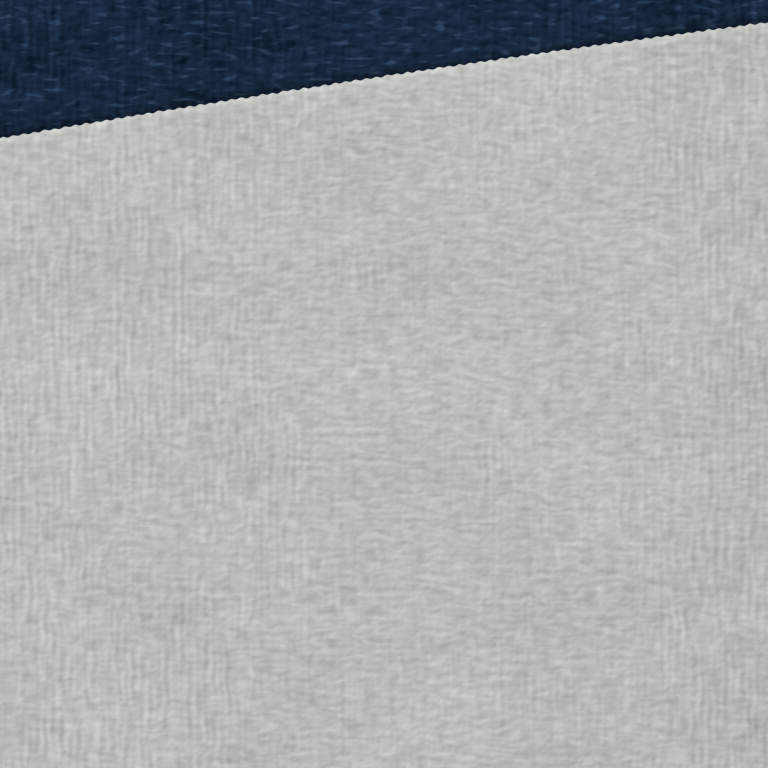
Reproduce this texture procedurally as a WebGL 1 fragment shader.

```glsl
precision highp float;

uniform vec2 u_resolution;

vec2 randomGradient(vec2 cell) {
  float h = fract(sin(dot(cell, vec2(127.1, 311.7))) * 43758.55);
  return vec2(cos(6.2832 * h), sin(6.2832 * h));
}

float gradientNoise(vec2 p) {
  vec2 i = floor(p);
  vec2 f = p - i;
  vec2 u = f * f * f * (f * (f * 6.0 - 15.0) + 10.0);
  float a = dot(randomGradient(i), f);
  float b = dot(randomGradient(i + vec2(1.0, 0.0)), f - vec2(1.0, 0.0));
  float c = dot(randomGradient(i + vec2(0.0, 1.0)), f - vec2(0.0, 1.0));
  float d = dot(randomGradient(i + vec2(1.0, 1.0)), f - vec2(1.0, 1.0));
  return mix(mix(a, b, u.x), mix(c, d, u.x), u.y);
}

// Broken horizontal strands, plus upright ribs where ribbing is high
float weave(vec2 p, float ribbing) {
  vec2 bent = p + 0.004 * vec2(gradientNoise(p * 38.0), gradientNoise(p * 38.0 + 17.0));
  float across = gradientNoise(bent * vec2(36.0, 135.0))
               + 0.6 * gradientNoise(bent * vec2(75.0, 190.0) + 31.0);
  float upright = gradientNoise(bent * vec2(140.0, 28.0) + 57.0);
  float ribs = sin(6.2832 * 96.0 * bent.x) * (0.5 + gradientNoise(p * vec2(22.0, 16.0) + 5.0));
  float slant = gradientNoise(vec2(bent.x + bent.y, bent.y - bent.x) * vec2(48.0, 120.0) + 83.0);
  return across * mix(1.0, 0.75, ribbing)
       + upright * mix(0.4, 0.9, ribbing)
       + 0.28 * ribs * ribbing
       + 0.45 * slant;
}

void main() {
  vec2 uv = gl_FragCoord.xy / u_resolution;
  float pixel = 1.0 / min(u_resolution.x, u_resolution.y);

  // Ribs gather at both sides and thin out in the middle
  float sides = smoothstep(0.12, 0.38, abs(uv.x - 0.6));
  float ribbing = clamp(0.15 + 0.75 * sides + gradientNoise(uv * vec2(7.0, 5.0)), 0.0, 1.0);
  float threads = weave(uv, ribbing);

  // Broad mottling
  float mottle = gradientNoise(uv * vec2(5.0, 7.0) + 11.0)
               + 0.7 * gradientNoise(uv * vec2(14.0, 24.0) + 23.0);

  // Pale cloth
  float shade = 0.732 + 0.078 * threads + 0.028 * mottle;
  shade += 0.012 * (uv.y - 0.45) - 0.012 * smoothstep(0.75, 1.0, uv.x);
  vec3 pale = shade * vec3(1.0, 1.0, 0.985);

  // Navy cloth, with scattered lighter strands
  float strand = smoothstep(0.12, 0.5, gradientNoise(uv * vec2(48.0, 150.0) + 41.0));
  vec3 navy = vec3(0.092, 0.155, 0.24) + vec3(0.045, 0.058, 0.075) * (threads + 0.4 * mottle);
  navy += vec3(0.07, 0.085, 0.10) * strand;

  // Gently bowed, slightly toothed seam
  float seam = 0.820 + 0.151 * uv.x + 0.022 * uv.x * (1.0 - uv.x);
  seam += 0.0009 * sin(6.2832 * 74.0 * uv.x) + 0.0015 * gradientNoise(vec2(uv.x * 60.0, 3.0));
  float above = (uv.y - seam) * 0.988;

  // Light fold below the seam and a narrow shadow above it
  pale += 0.055 * exp(-abs(above + 0.003) / 0.004);
  navy *= 1.0 - 0.4 * exp(-max(above, 0.0) / 0.006);

  vec3 color = mix(pale, navy, smoothstep(-0.8 * pixel, 0.8 * pixel, above));
  gl_FragColor = vec4(clamp(color, 0.0, 1.0), 1.0);
}
```
